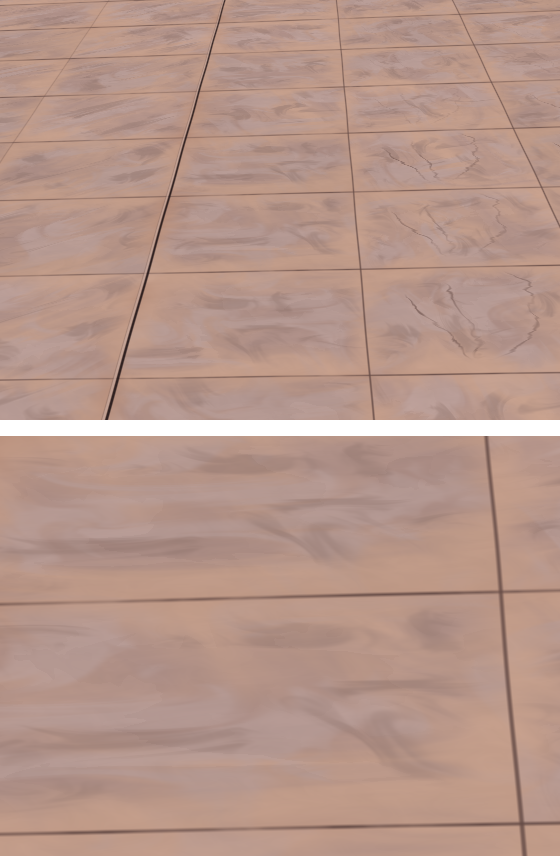
Top, the full canvas; bottom, a detail of the centre.
Reproduce this texture procedurally as a WebGL 1 fragment shader.

```glsl
precision highp float;
// Stamped concrete paving receding in perspective, with cut joints and slate-like wear.
uniform vec2 u_resolution;

// Perspective, in units of the canvas height, y pointing down
const vec2 VANISH = vec2(0.738, -0.715);
const float SEAM_SLOPE = -0.283;   // slope of the open joint
const float TILE_WIDTH = 0.3715;   // tile width per unit of depth
const float ROW_SCALE = 8.68;
const float ROW_SHIFT = 0.39;
const vec2 TILT = vec2(0.0566, 0.0269);
const float LENS = 0.0122;

// Joint half widths per unit of depth, and the blur of their edges
const float OPEN_WIDTH = 0.0020;
const float COLUMN_WIDTH = 0.0013;
const float ROW_WIDTH = 0.0009;
const float SOFTNESS = 0.0011;

const vec3 PEACH = vec3(0.768, 0.620, 0.545);
const vec3 MAUVE = vec3(0.676, 0.556, 0.526);
const vec3 LILAC = vec3(0.722, 0.618, 0.598);
const vec3 UMBER = vec3(0.585, 0.475, 0.445);
const vec3 RUST = vec3(0.685, 0.510, 0.430);
const vec3 JOINT = vec3(0.390, 0.290, 0.270);
const vec3 GAP = vec3(0.140, 0.090, 0.095);
const vec3 BEVEL = vec3(0.770, 0.650, 0.605);

float hash(vec2 p) {
  return fract(sin(dot(p, vec2(12.99, 78.23))) * 4375.85);
}

// Layered, folded sines: roughly -0.8 to 0.8
float strata(vec2 p) {
  float sum = 0.0, amp = 0.5;
  for (int i = 0; i < 5; i++) {
    p = mat2(0.88, 0.47, -0.47, 0.88) * p * 1.65 + 1.7;
    p += 0.65 * sin(p.yx * 1.3);
    sum += amp * sin(p.x) * sin(p.y);
    amp *= 0.68;
  }
  return sum;
}

// Cellular flakes: a random tone for the nearest seed
float flakes(vec2 p) {
  vec2 cell = floor(p);
  float nearest = 9.0, tone = 0.0;
  for (int j = -1; j <= 1; j++) {
    for (int i = -1; i <= 1; i++) {
      vec2 id = cell + vec2(float(i), float(j));
      float d = length(p - id - vec2(hash(id), hash(id + 31.7)));
      if (d < nearest) {
        nearest = d;
        tone = hash(id + 5.3);
      }
    }
  }
  return tone;
}

// Cleft lines pressed by one stamp: x = dark crack, y = lit lip
vec2 clefts(vec2 f, float seed) {
  vec2 result = vec2(0.0);
  float warp = 0.05 * strata(f * 5.0 + 3.0) + 0.025 * strata(f * 3.0 + seed);
  float wear = smoothstep(-0.4, 0.2, strata(f * 4.0 + seed + 6.0));
  for (int k = 0; k < 3; k++) {
    float i = float(k);
    float path = 0.18 + 0.17 * i + 0.055 * i * i + (0.45 - 0.25 * i) * (0.7 - f.y)
               - 0.2 * i * i * (f.y - 0.6) * (f.y - 0.6);
    float d = f.x - path - warp;
    float top = 0.64 + 0.11 * i;
    float span = smoothstep(0.1, 0.2, f.y) * (1.0 - smoothstep(top, top + 0.1, f.y));
    span *= (1.0 - 0.2 * i) * (0.4 + 0.6 * wear);
    result.x = max(result.x, span * (1.0 - smoothstep(0.0, 0.013, abs(d))));
    result.y = max(result.y, span * (1.0 - smoothstep(0.004, 0.024, abs(d + 0.018))));
  }
  return result;
}

float stroke(float d, float halfWidth) {
  float soft = SOFTNESS + 0.5 / u_resolution.y;
  return 1.0 - smoothstep(halfWidth - soft, halfWidth + soft, abs(d));
}

vec3 tileColor(vec2 tile, vec2 f) {
  float seed = 20.0 * hash(tile + 3.1);
  bool cracked = tile.x > 0.5;
  float lean = tile.x < -0.5 ? 0.6 : -0.15;
  vec2 grain = cracked ? f * vec2(3.2, 2.6) : vec2(f.x * 2.3, (f.y - lean * f.x) * 3.0);
  float broad = strata(grain + seed);
  float streak = strata(grain * 1.9 + seed + 8.0);
  float pale = strata(grain * 1.4 - seed);
  float flake = flakes(grain * 2.4 + 0.9 * vec2(broad, streak) + seed);

  // Worn mauve centre inside a smooth peach border
  vec2 edge = min(f, 1.0 - f) * vec2(1.5, 1.0);
  float centre = smoothstep(-0.03, 0.25, min(edge.x, edge.y) + 0.13 * broad);
  vec3 color = mix(PEACH, MAUVE, centre * clamp(0.64 + 0.65 * broad, 0.0, 1.0));
  color = mix(color, LILAC, (0.3 + 0.7 * centre) * 0.75 * smoothstep(-0.1, 0.4, pale));
  color = mix(color, UMBER, centre * 0.5 * smoothstep(0.12, 0.65, streak));
  color += centre * 0.022 * (flake - 0.5);

  if (cracked) {
    float strength = (0.55 + 0.45 * hash(tile)) * step(4.5, tile.y);
    strength *= 1.0 - 0.8 * smoothstep(6.5, 9.0, tile.y);
    vec2 cleft = clefts(f, seed) * strength;
    color = mix(color, LILAC * 1.03, 0.35 * cleft.y);
    color = mix(color, JOINT, 0.62 * cleft.x);
  }
  return color * (0.985 + 0.03 * hash(tile + 9.0));
}

void main() {
  vec2 p = gl_FragCoord.xy / u_resolution.y;
  p.y = 1.0 - p.y;

  // Ground coordinates: one unit per tile
  vec2 q = p - VANISH;
  float depth = q.y;
  float across = (q.x / depth - SEAM_SLOPE) / TILE_WIDTH - 0.5;
  across = 0.5 + across * (1.0 + LENS * (0.25 - across * across));
  float rowDepth = depth + q.x * (TILT.x - TILT.y * depth);
  vec2 ground = vec2(across, ROW_SCALE / rowDepth - ROW_SHIFT);
  ground += 0.0012 * sin(ground.yx * vec2(5.0, 7.0));

  vec3 color = tileColor(floor(ground), fract(ground));
  color *= 1.0 + 0.02 * strata(ground * 0.7) + 0.015 * strata(ground * vec2(13.0, 17.0));

  // Signed screen distances to the nearest joints
  vec2 joint = floor(ground + 0.5);
  vec2 d = (ground - joint) * vec2(TILE_WIDTH * depth, rowDepth * rowDepth / ROW_SCALE);
  float isOpen = 1.0 - step(0.5, abs(joint.x));
  float isFaint = step(joint.x, -0.5);

  // Rust gathers along the joints, most of all by the open one
  float stain = 0.55 + 0.8 * strata(ground * 2.5 + 4.0);
  float rust = (0.15 + 0.5 * isOpen) * exp(-abs(d.x) / (0.026 * depth));
  rust += 0.2 * exp(-abs(d.y) / (0.006 * depth));
  color = mix(color, RUST, clamp(rust * stain, 0.0, 0.7));

  // Cut joints
  float wear = clamp(0.66 + 0.45 * strata(ground * 3.0), 0.3, 0.95);
  color = mix(color, JOINT, wear * stroke(d.y, ROW_WIDTH * depth));
  float column = stroke(d.x, COLUMN_WIDTH * depth) * mix(0.8, 0.28, isFaint);
  color = mix(color, JOINT, column * (1.0 - isOpen));
  color = mix(color, BEVEL, 0.7 * isOpen * stroke(d.x + 0.0042 * depth, 0.0022 * depth));
  color = mix(color, JOINT, 0.35 * isOpen * stroke(d.x + 0.0068 * depth, 0.0006 * depth));
  color = mix(color, GAP, 0.92 * isOpen * stroke(d.x, OPEN_WIDTH * depth));

  gl_FragColor = vec4(color, 1.0);
}
```
